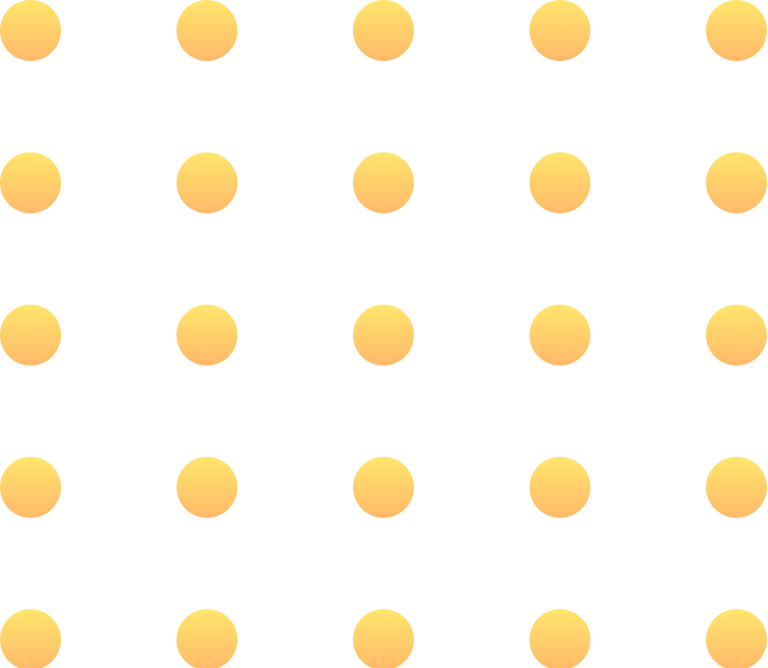
This pattern is drawn by a Shadertoy shader. Its source:

```glsl
// Draws a 5 by 5 grid of round dots, each shaded from yellow down to orange, on white.
#define DOTS 5.0
#define RADIUS 0.0397
#define PITCH vec2(0.2298, 0.1983)
#define BACKGROUND vec3(1.0)
#define DOT_TOP vec3(1.0, 0.9, 0.425)
#define DOT_BOTTOM vec3(1.0, 0.725, 0.415)

// Offset from the nearest dot centre; the grid hangs from the top left corner.
vec2 nearestDotOffset(vec2 p) {
    vec2 fromFirst = p - RADIUS;
    vec2 cell = clamp(round(fromFirst / PITCH), 0.0, DOTS - 1.0);
    return fromFirst - cell * PITCH;
}

void mainImage(out vec4 fragColor, in vec2 fragCoord) {
    // Canvas widths, with y running down from the top edge.
    vec2 p = vec2(fragCoord.x, iResolution.y - fragCoord.y) / iResolution.x;
    float pixel = 1.0 / iResolution.x;

    vec2 offset = nearestDotOffset(p);

    // Antialiased disc.
    float edge = length(offset) - RADIUS;
    float coverage = clamp(0.5 - edge / pixel, 0.0, 1.0);

    // Vertical gradient inside each dot.
    float descent = clamp(0.5 + 0.5 * offset.y / RADIUS, 0.0, 1.0);
    vec3 dotColor = mix(DOT_TOP, DOT_BOTTOM, descent);

    fragColor = vec4(mix(BACKGROUND, dotColor, coverage), 1.0);
}
```
